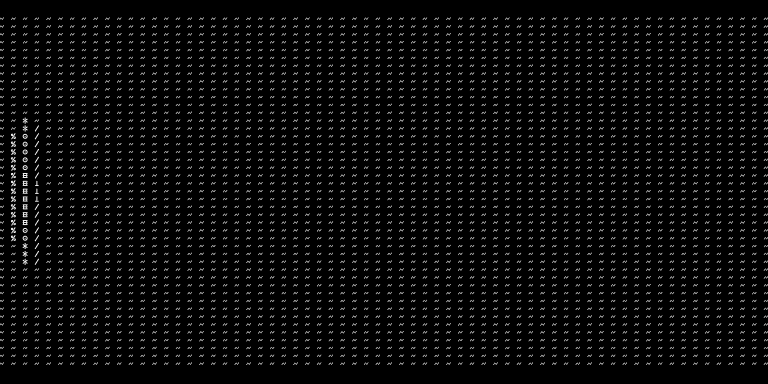
A WebGL 1 fragment shader for this pattern:

```glsl
precision highp float;

// A black field with a grid of 66 by 45 tiny slanted waves in white.
// Near the left edge three columns swap some waves for bolder signs.
// Each sign is a stroke distance, turned into coverage of the pixel.

uniform vec2 u_resolution;

// Lengths of the grid are in canvas heights.
const vec2 PITCH = vec2(0.030625, 0.020417);
const vec2 FIRST_CELL = vec2(0.0042, 0.0487);   // from the upper left
const float LAST_ROW = 44.0;

// Lengths of the signs are in row pitches.
const vec2 WAVE_END = vec2(0.24, 0.11);
const vec2 WAVE_BEND = vec2(0.09, -0.09);
const float WAVE_STROKE = 0.037;                // half widths
const float SIGN_STROKE = 0.06;
const vec2 SIGN_SIZE = vec2(0.20, 0.32);
const float RING_RADIUS = 0.25;
const float DOT_RADIUS = 0.09;

const vec3 BACKGROUND = vec3(0.0);
const vec3 INK = vec3(1.0);

// Rows of the signs, first and last, counted from the top.
const vec2 DOTTED_SLASH_ROWS = vec2(15.0, 28.0);
const vec2 MIXED_ROWS = vec2(13.0, 31.0);
const vec2 RING_ROWS = vec2(15.0, 28.0);
const vec2 BLOCK_ROWS = vec2(20.0, 26.0);
const vec2 SLASH_ROWS = vec2(14.0, 31.0);
const vec2 UPRIGHT_ROWS = vec2(21.0, 23.0);

bool within(float row, vec2 rows) {
  return row > rows.x - 0.5 && row < rows.y + 0.5;
}

float segment(vec2 p, vec2 a, vec2 b) {
  vec2 ab = b - a;
  float t = clamp(dot(p - a, ab) / dot(ab, ab), 0.0, 1.0);
  return length(p - a - ab * t);
}

// Share of a pixel covered by a stroke whose centre line is d away.
float stroke(float d, float halfWidth, float pixel) {
  float outer = clamp(0.5 - (d - halfWidth) / pixel, 0.0, 1.0);
  float inner = clamp(0.5 - (d + halfWidth) / pixel, 0.0, 1.0);
  return outer - inner;
}

float wave(vec2 p) {
  // Point symmetry: one outer arm serves both ends.
  vec2 q = p.x < 0.0 ? -p : p;
  float arm = segment(q, WAVE_BEND, WAVE_END);
  return min(arm, segment(p, -WAVE_BEND, WAVE_BEND));
}

float slash(vec2 p) {
  return segment(p, -SIGN_SIZE, SIGN_SIZE);
}

float dottedSlash(vec2 p) {
  vec2 q = p.y < 0.0 ? -p : p;
  float dots = abs(length(q - vec2(-0.16, 0.18)) - DOT_RADIUS);
  return min(slash(p), dots);
}

float dottedRing(vec2 p) {
  float r = length(p);
  return min(abs(r - RING_RADIUS), r);
}

float block(vec2 p) {
  // Three stacked bars between two posts.
  vec2 q = abs(p);
  float post = segment(q, vec2(0.20, 0.0), vec2(0.20, 0.26));
  float bar = segment(vec2(q.x, min(q.y, abs(q.y - 0.26))),
                      vec2(0.0), vec2(0.24, 0.0));
  return min(post, bar);
}

float star(vec2 p) {
  vec2 q = abs(p);
  float upright = segment(q, vec2(0.0), vec2(0.0, 0.32));
  return min(upright, segment(q, vec2(0.0), vec2(0.24, 0.18)));
}

float upright(vec2 p) {
  float stem = segment(p, vec2(0.0, -0.28), vec2(0.0, 0.26));
  return min(stem, segment(p, vec2(-0.15, -0.28), vec2(0.15, -0.28)));
}

void main() {
  vec2 canvas = gl_FragCoord.xy / u_resolution.y;
  vec2 grid = (vec2(canvas.x, 1.0 - canvas.y) - FIRST_CELL) / PITCH;
  vec2 cell = floor(grid + 0.5);
  vec2 p = (grid - cell) * PITCH / PITCH.y;
  p.y = -p.y;
  float pixel = 1.0 / (u_resolution.y * PITCH.y);

  // Choose the sign of this cell.
  float d = wave(p);
  float halfWidth = SIGN_STROKE;
  if (cell.x == 1.0 && within(cell.y, DOTTED_SLASH_ROWS)) {
    d = dottedSlash(p);
  } else if (cell.x == 2.0 && within(cell.y, MIXED_ROWS)) {
    d = within(cell.y, BLOCK_ROWS) ? block(p)
      : within(cell.y, RING_ROWS) ? dottedRing(p) : star(p);
  } else if (cell.x == 3.0 && within(cell.y, SLASH_ROWS)) {
    d = within(cell.y, UPRIGHT_ROWS) ? upright(p) : slash(p);
  } else {
    halfWidth = WAVE_STROKE;
  }

  float ink = stroke(d, halfWidth, pixel);
  if (!within(cell.y, vec2(0.0, LAST_ROW))) ink = 0.0;
  gl_FragColor = vec4(mix(BACKGROUND, INK, ink), 1.0);
}
```
